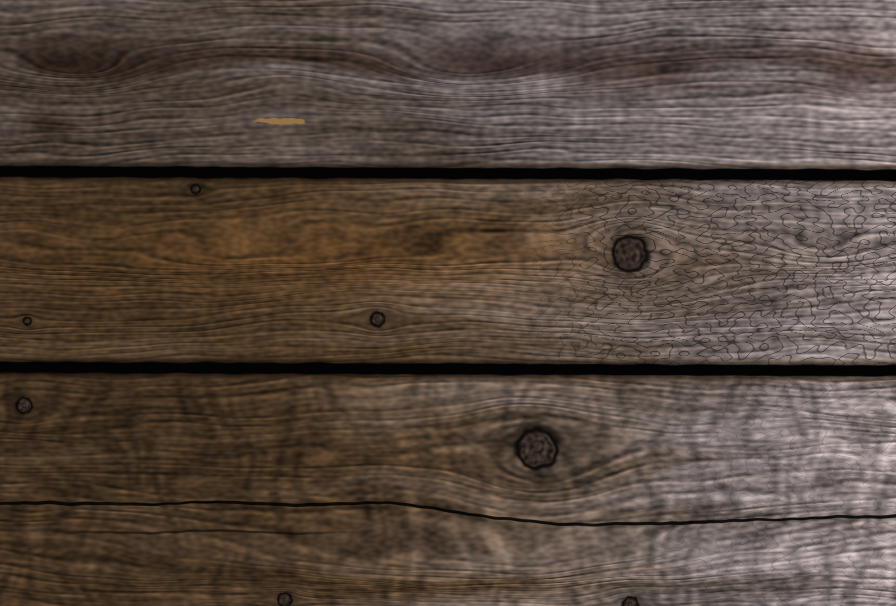
Reproduce this texture procedurally as a Shadertoy shader.

```glsl
// Three weathered wooden planks with flowing grain, knots, dark gaps and a long crack.

// Knots: centre and radius.
const vec3 KNOTS[8] = vec3[8](
    vec3(1.04, .581, .028), vec3(.887, .26, .032), vec3(.623, .473, .011),
    vec3(.323, .688, .007), vec3(.04, .331, .012), vec3(.47, .01, .011),
    vec3(1.04, .002, .012), vec3(.045, .47, .006));

// Closed grain figures: centre and half size.
const vec4 FIGURES[5] = vec4[5](
    vec4(.115, .885, .12, .035), vec4(.77, .885, .17, .04), vec4(.55, .57, .4, .04),
    vec4(1.36, .58, .1, .035), vec4(.75, .07, .5, .05));

vec2 gradient(vec2 cell) {
    float h = fract(sin(dot(cell, vec2(127.1, 311.7))) * 43758.5);
    return vec2(cos(h * 6.2832), sin(h * 6.2832));
}

float noise(vec2 p) {
    vec2 i = floor(p), f = p - i;
    vec2 u = f * f * f * (f * (f * 6. - 15.) + 10.);
    vec2 e = vec2(0, 1);
    return 1.4 * mix(
        mix(dot(gradient(i), f), dot(gradient(i + e.yx), f - e.yx), u.x),
        mix(dot(gradient(i + e.xy), f - e.xy), dot(gradient(i + 1.), f - 1.), u.x), u.y);
}

float fbm(vec2 p) {
    float sum = 0., amp = .6;
    for (int i = 0; i < 4; i++) {
        sum += amp * noise(p);
        p = p * 2.03 + 17.3;
        amp *= .5;
    }
    return sum;
}

// Soft elliptical blob: centre in xy, half size in zw.
float blob(vec2 p, vec4 e) {
    vec2 d = (p - e.xy) / e.zw;
    return exp(-dot(d, d));
}

// Height along the grain, bent around figures and knots.
float grainHeight(vec2 p, float plank) {
    float g = p.y + .022 * noise(p * vec2(1.8, 4.) + plank * 7.3)
                  + .006 * noise(p * vec2(7., 14.) + plank * 3.1);
    for (int i = 0; i < 5; i++) g += 1.2 * FIGURES[i].w * blob(p, FIGURES[i]);
    for (int i = 0; i < 8; i++) {
        vec2 d = (p - KNOTS[i].xy) * vec2(.6, 1.);
        float r2 = 3. * KNOTS[i].z * KNOTS[i].z;
        g -= d.y * r2 / (dot(d, d) + .5 * r2);
    }
    return g;
}

void mainImage(out vec4 fragColor, in vec2 fragCoord) {
    vec2 p = fragCoord / iResolution.y;
    float px = 1. / iResolution.y;

    // Planks, numbered from the bottom, with slightly tilted seams
    float level = p.y + .004 * p.x;
    float middle = step(.394, level) * step(level, .717);
    float top = step(.717, level);
    float bottom = 1. - middle - top;
    float plank = middle + 2. * top;

    // Growth rings, faded where they get finer than a pixel
    float g = grainHeight(p, plank);
    float phase = g * (50. * bottom + 74. * middle + 58. * top)
                + .7 * noise(vec2(p.x * 5., g * 30.));
    float ring = .5 + .5 * sin(6.2832 * phase + 1.2 * sin(6.2832 * phase));
    ring = mix(ring, .5, smoothstep(.3, .8, fwidth(phase)));
    ring = mix(.5, ring, .75 + .5 * noise(vec2(p.x * 3., g * 16.)));

    // Fibres, broad streaks and sawn ripples
    float streak = fbm(vec2(p.x * 2., g * 18.) + plank * 5.);
    float fibre = noise(vec2(p.x * 14., g * 170.));
    float rough = noise(p * vec2(70., 130.));
    float ripple = noise(vec2(p.x * 42. + 2. * noise(p * 9.), g * 13.));

    // Brown on the left, bleached grey towards the right
    float grey = clamp(smoothstep(.35, 1.4, p.x + .15 * streak) + .6 * top + .3 * streak, 0., 1.);
    vec3 wood = mix(vec3(.38, .285, .19), vec3(.44, .405, .4), grey);
    float amber = middle * blob(p, vec4(.5, .58, .55, .07));
    wood = mix(wood, vec3(.47, .32, .17), .6 * amber);
    float light = .8 + .3 * smoothstep(.2, 1.2, p.x) + .3 * smoothstep(1.15, 1.5, p.x);
    light *= 1. - .12 * bottom * (1. - smoothstep(.2, 1., p.x));
    float shade = 1.12 - .42 * ring + .32 * streak + .25 * fibre + .2 * rough;
    shade += ripple * (.12 + .26 * bottom) * (1.2 - ring);
    vec3 col = wood * light * max(shade, .12);

    // Reddish stains along the top plank and a pale chip
    float stain = top * exp(-pow((p.y - .89) / .04, 2.))
                * smoothstep(-.2, .25, noise(vec2(p.x * 3.2, g * 16.) + 4.));
    stain = max(stain, blob(p, vec4(.08, .795, .04, .02)));
    col = mix(col, col * vec3(.62, .54, .5), stain);
    col = mix(col, vec3(.58, .44, .27), smoothstep(.4, .6, blob(p, vec4(.465, .8, .05, .006)) + .25 * rough));

    // Fine checks in the bleached wood
    float check = 1. - smoothstep(.0, .12, abs(noise(p * vec2(38., 75.) + streak)));
    float dry = middle * smoothstep(.8, 1.05, p.x) + .35 * bottom * smoothstep(.8, 1.3, p.x);
    col *= 1. - .4 * check * dry;

    // Knots: dark halo, textured core and black rim
    for (int i = 0; i < 8; i++) {
        vec2 d = p - KNOTS[i].xy;
        float r = KNOTS[i].z;
        float dist = length(d) + .12 * r * noise(d / r * 2. + float(i));
        col *= 1. - .35 * exp(-pow(dist / (1.9 * r), 2.));
        vec3 core = vec3(.21, .17, .145) * (1. + .5 * noise(d * 130.) + .2 * sin(dist / r * 16.));
        col = mix(col, core, 1. - smoothstep(r - px, r + px, dist));
        col *= 1. - .75 * exp(-pow((dist - r) / (.1 * r + .7 * px), 2.));
    }

    // Long crack and a fainter one in the bottom plank
    float wander = .004 * noise(vec2(p.x * 7., 2.)) + .002 * noise(vec2(p.x * 30., 5.));
    float crackY = .169 - .034 * smoothstep(.6, .96, p.x) + .013 * smoothstep(1., 1.5, p.x) + wander;
    float crackWidth = .0012 + .0008 * noise(vec2(p.x * 5., 9.));
    col *= 1. - .85 * (1. - smoothstep(crackWidth, crackWidth + 1.5 * px, abs(p.y - crackY)));
    float faint = smoothstep(.05, .2, p.x) * (1. - smoothstep(.45, .65, p.x));
    col *= 1. - .5 * faint * (1. - smoothstep(.0008, .0008 + 1.5 * px, abs(p.y - .122 - wander)));

    // Black gaps with worn brown edges
    float edge = min(abs(level - .717), abs(level - .394)) - .009 + .002 * noise(vec2(p.x * 22., plank * 8.));
    col = mix(col, vec3(.33, .23, .15) * light, .45 * exp(-pow((edge - .005) / .004, 2.)));
    col *= mix(.45, 1., smoothstep(-.002, .011, edge));
    col = mix(vec3(.012, .01, .01), col, smoothstep(-px, px, edge));

    fragColor = vec4(clamp(col, 0., 1.), 1.);
}
```
